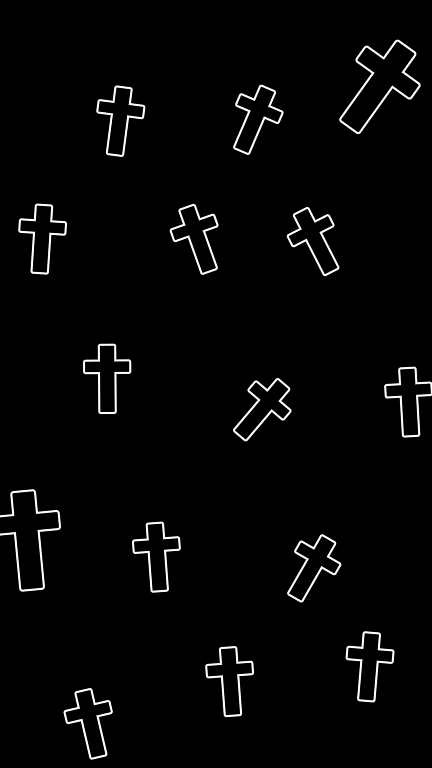
Give the GLSL for this pattern, as a WebGL 2 fragment shader.

```glsl
#version 300 es
precision highp float;
// Scattered, tilted crosses drawn as thin white outlines on black.

uniform vec2 u_resolution;
out vec4 outColor;

// Lengths are fractions of the canvas width.
const vec3  BACKGROUND   = vec3(0.0);
const vec3  LINE_COLOR   = vec3(1.0);
const vec2  CELL_SIZE    = vec2(0.3333, 0.3556);
const vec2  GRID_ORIGIN  = vec2(0.0, -0.025);
const vec2  JITTER       = vec2(0.2, 0.24);    // in cells
const float ROW_STAGGER  = 0.25;               // in cells
const vec2  SHAFT_HALF   = vec2(0.0190, 0.0790);
const vec2  ARM_HALF     = vec2(0.0535, 0.0145);
const float ARM_HEIGHT   = 0.0280;
const float CORNER       = 0.0040;
const float LINE_HALF    = 0.0024;
const float LARGE_SCALE  = 1.45;
const float COMMON_TILT  = 0.32;               // radians
const float RARE_TILT    = 0.55;               // extra, for a few crosses

// Three pseudo-random values in 0..1 for a cell.
vec3 hash3(vec2 cell) {
    vec3 q = fract(cell.xyx * vec3(0.1031, 0.1030, 0.0973) + 0.37);
    q += dot(q, q.yxz + 33.33);
    return fract((q.xxy + q.yzz) * q.zyx);
}

mat2 rotation(float angle) {
    float c = cos(angle), s = sin(angle);
    return mat2(c, s, -s, c);
}

float roundedBox(vec2 p, vec2 halfSize, float radius) {
    vec2 q = abs(p) - halfSize + radius;
    return length(max(q, 0.0)) + min(max(q.x, q.y), 0.0) - radius;
}

float crossDistance(vec2 p) {
    float shaft = roundedBox(p, SHAFT_HALF, CORNER);
    float arms = roundedBox(p - vec2(0.0, ARM_HEIGHT), ARM_HALF, CORNER);
    return min(shaft, arms);
}

// Distance to the outline of the cross that belongs to one cell.
float cellOutline(vec2 p, vec2 cell, float shift) {
    vec3 rnd = hash3(cell);
    vec2 offset = JITTER * (2.0 * rnd.xy - 1.0) + vec2(shift, 0.0);
    vec2 center = (cell + 0.5 + offset) * CELL_SIZE;

    // Most crosses lean slightly, a few lean strongly.
    float lean = 2.0 * rnd.z - 1.0;
    float angle = COMMON_TILT * lean + RARE_TILT * pow(lean, 2.0) * pow(lean, 2.0) * lean;

    // One cell in seven holds a large cross.
    bool isLarge = abs(mod(3.0 * cell.y - cell.x, 7.0) - 3.0) < 0.5;
    float scale = isLarge ? LARGE_SCALE : 1.0;

    vec2 local = rotation(angle) * (p - center) / scale;
    return abs(crossDistance(local)) * scale;
}

void main() {
    vec2 p = gl_FragCoord.xy / u_resolution.x - GRID_ORIGIN;
    float pixel = 1.0 / u_resolution.x;

    // Nearest outline among the surrounding cells of the staggered grid.
    float nearest = 1.0;
    for (int j = -1; j <= 1; j++) {
        float row = floor(p.y / CELL_SIZE.y) + float(j);
        float shift = ROW_STAGGER * (1.0 - 2.0 * mod(row, 2.0));
        float column = floor(p.x / CELL_SIZE.x - shift);
        for (int i = -1; i <= 1; i++) {
            vec2 cell = vec2(column + float(i), row);
            nearest = min(nearest, cellOutline(p, cell, shift));
        }
    }

    // Antialiased stroke.
    float stroke = 1.0 - smoothstep(-0.6 * pixel, 0.6 * pixel, nearest - LINE_HALF);
    outColor = vec4(mix(BACKGROUND, LINE_COLOR, stroke), 1.0);
}
```
